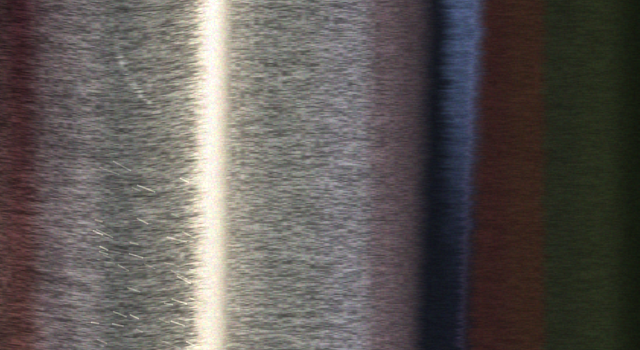
A Shadertoy shader for this texture:

```glsl
// Brushed steel cylinder: vertical reflection bands, a hot highlight and fine horizontal grain.

float hash(vec2 p) {
    vec3 q = fract(vec3(p.xyx) * 0.1031);
    q += dot(q, q.yzx + 33.33);
    return fract((q.x + q.y) * q.z);
}

float valueNoise(vec2 p) {
    vec2 cell = floor(p), f = fract(p);
    f = f * f * (3.0 - 2.0 * f);
    float low = mix(hash(cell), hash(cell + vec2(1, 0)), f.x);
    float high = mix(hash(cell + vec2(0, 1)), hash(cell + vec2(1, 1)), f.x);
    return mix(low, high, f.y);
}

// Signed noise around zero, stretched by the given cell counts
float streaks(vec2 p, vec2 cells) {
    return valueNoise(p * cells) * 2.0 - 1.0;
}

float bell(float d, float width) {
    return exp(-d * d / (width * width));
}

// Replaces the running colour to the right of a soft vertical border
vec3 band(vec3 base, vec3 next, float x, float start, float end) {
    return mix(base, next, smoothstep(start, end, x));
}

float segmentDistance(vec2 p, vec2 a, vec2 b) {
    vec2 pa = p - a, ba = b - a;
    return length(pa - ba * clamp(dot(pa, ba) / dot(ba, ba), 0.0, 1.0));
}

// Reflections of the surroundings, from left to right
vec3 reflections(float x, float y) {
    float lean = 0.022 * (1.0 - y);
    vec3 c = mix(vec3(0.32, 0.23, 0.22), vec3(0.23, 0.16, 0.17), y);
    c = band(c, mix(vec3(0.33, 0.22, 0.21), vec3(0.21, 0.12, 0.14), y), x, 0.0, 0.03);
    c = band(c, vec3(0.38, 0.34, 0.35), x, 0.03, 0.085);
    c = band(c, vec3(0.45, 0.43, 0.43), x, 0.08, 0.14);
    c = band(c, vec3(0.38, 0.38, 0.37), x, 0.14, 0.18);
    c = band(c, vec3(0.48, 0.47, 0.44), x, 0.18, 0.26);
    c = band(c, vec3(0.58, 0.56, 0.52), x, 0.25, 0.31);
    c = band(c, vec3(0.47, 0.47, 0.45), x, 0.36, 0.44);
    c = band(c, vec3(0.48, 0.47, 0.49), x, 0.46, 0.54);
    c = band(c, vec3(0.37, 0.32, 0.34), x, 0.555, 0.60);
    c = band(c, vec3(0.27, 0.23, 0.25), x, 0.60, 0.65);
    c = band(c, vec3(0.08, 0.09, 0.12), x, 0.645 - 0.5 * lean, 0.69 - lean);
    vec3 blue = mix(vec3(0.09, 0.10, 0.14), vec3(0.27, 0.32, 0.44), smoothstep(0.1, 1.0, y));
    c = band(c, blue, x, 0.68, 0.72);
    c = band(c, vec3(0.20, 0.12, 0.115), x, 0.738 - lean, 0.77 - lean);
    c = band(c, vec3(0.21, 0.14, 0.11), x, 0.77, 0.82);
    c = band(c, vec3(0.14, 0.155, 0.11), x, 0.838, 0.862);
    c = band(c, vec3(0.15, 0.17, 0.11), x, 0.88, 0.93);
    c = band(c, vec3(0.08, 0.10, 0.06), x, 0.94, 1.0);
    return c + vec3(0.07, 0.05, 0.07) * bell(x - 0.742 + lean, 0.007) * (1.0 - 0.5 * y);
}

// Fine strokes scattered below the highlight's left flank
float scratches(vec2 p, float pixel) {
    float light = 0.0;
    for (int i = 0; i < 60; i++) {
        float id = float(i);
        float fall = hash(vec2(id, 5.0));
        vec2 start = vec2(mix(0.25, 0.55, hash(vec2(id, 1.0))), 0.55 * fall);
        float size = mix(0.015, 0.055, hash(vec2(id, 9.0)));
        float slope = mix(-0.55, -0.15, hash(vec2(id, 13.0)));
        float d = segmentDistance(p, start, start + size * vec2(1.0, slope));
        light += (1.0 - smoothstep(0.0, 0.0015 + pixel, d)) * hash(vec2(id, 17.0));
    }
    return min(light, 1.0);
}

// Pale rubbed arc in the upper left
float rubbedArc(vec2 p) {
    float ring = bell(length(p - vec2(0.61, 0.92)) - 0.28, 0.012);
    return ring * smoothstep(0.63, 0.72, p.y) * (1.0 - smoothstep(0.82, 0.93, p.y))
        * (1.0 - smoothstep(0.42, 0.50, p.x));
}

void mainImage(out vec4 fragColor, in vec2 fragCoord) {
    vec2 uv = fragCoord / iResolution.xy;
    vec2 p = fragCoord / iResolution.y;
    float pixel = 1.0 / iResolution.y;

    // Brushing runs almost level and dips slightly on the left
    vec2 brushed = p + vec2(0.0, 0.10 * p.x * (1.0 - smoothstep(0.2, 0.7, p.x)));
    float fine = streaks(brushed, vec2(75.0, 270.0));
    float medium = streaks(brushed + 7.3, vec2(26.0, 170.0));
    float broad = streaks(brushed + 3.1, vec2(6.0, 60.0));
    float grain = 0.50 * fine + 0.40 * medium + 0.18 * broad;

    // Reflections with borders frayed by the grain
    float x = uv.x + 0.004 * medium + 0.003 * broad;
    vec3 color = reflections(x, uv.y);
    float cloud = streaks(p, vec2(9.0, 5.0)) + 0.6 * streaks(p + 4.0, vec2(25.0, 12.0));
    color *= 1.0 + 0.12 * cloud * (1.0 - smoothstep(0.06, 0.22, uv.x));
    float shine = 1.0 - 0.55 * smoothstep(0.52, 0.70, uv.x);
    color *= 1.0 + 0.42 * grain * shine;

    // Scratches and rubbed marks
    color += vec3(0.30, 0.29, 0.25) * scratches(p, pixel);
    color += 0.11 * rubbedArc(p) * (1.0 + grain);

    // Highlight: warm glow, cream body, white core
    float d = x + 0.003 * fine - mix(0.3255, 0.331, uv.y);
    float glow = bell(d, 0.045);
    float body = exp(-pow(abs(d) / 0.025, 4.0));
    float core = bell(d, 0.014) * mix(0.55, 1.0, uv.y);
    color += vec3(0.12, 0.11, 0.08) * glow;
    vec3 cream = vec3(0.97, 0.91, 0.80) + 0.10 * grain;
    color = mix(color, cream, 0.88 * body);
    color = mix(color, vec3(1.0, 0.99, 0.96), core);

    // Faint coloured speckle
    vec2 speck = p * 230.0;
    vec3 tint = vec3(valueNoise(speck), valueNoise(speck + 31.0), valueNoise(speck + 67.0)) - 0.5;
    color += 0.10 * tint * (0.2 + color);
    fragColor = vec4(clamp(color, 0.0, 1.0), 1.0);
}
```
